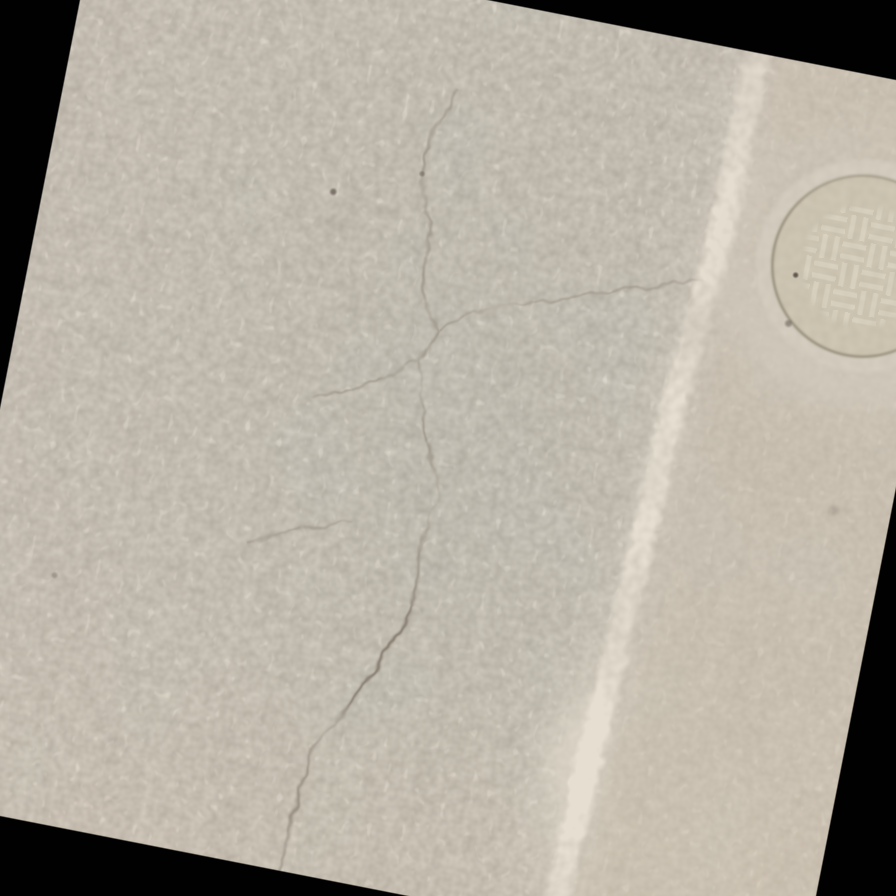
Give the GLSL for this texture, as a Shadertoy shader.

```glsl
// Tilted slab of speckled pavement with cracks, a worn light stripe and a round cover.

const float TILT = 0.1935;            // clockwise slab rotation, radians
const float SLAB_HALF = 0.4992;
const vec3 VOID_COLOR = vec3(0.005);
const vec3 PAVING = vec3(0.765, 0.735, 0.688);
const vec3 WARM_SHIFT = vec3(0.020, 0.013, 0.004);
const vec3 COOL_SHIFT = vec3(-0.028, -0.010, -0.006);
const vec3 STRIPE_COLOR = vec3(0.900, 0.872, 0.820);
const vec3 CRACK_COLOR = vec3(0.50, 0.46, 0.41);
const vec3 SPOT_COLOR = vec3(0.34, 0.30, 0.27);
const float GRAIN = 0.050;
const float STRIPE_FOOT = 0.622;      // stripe x at the lower edge
const float STRIPE_LEAN = 0.238;
const float STRIPE_HALF = 0.0145;
const vec2 COVER_CENTER = vec2(0.963, 0.703);
const float RIM_RADIUS = 0.119;
const float COVER_RADIUS = 0.101;
const float TREAD_RADIUS = 0.068;
const vec3 RIM_COLOR = vec3(0.825, 0.798, 0.745);
const vec3 COVER_COLOR = vec3(0.795, 0.762, 0.690);
const vec3 TREAD_COLOR = vec3(0.855, 0.825, 0.755);
const vec3 GROOVE_COLOR = vec3(0.610, 0.575, 0.505);

// Crack paths, listed from the top down or outward
const vec2 TRUNK[15] = vec2[15](
    vec2(.510, .902), vec2(.475, .831), vec2(.471, .805), vec2(.479, .740), vec2(.471, .674),
    vec2(.486, .632), vec2(.469, .596), vec2(.471, .531), vec2(.490, .453), vec2(.469, .388),
    vec2(.463, .323), vec2(.414, .247), vec2(.380, .203), vec2(.347, .160), vec2(.312, .030));
const vec2 BRANCH[9] = vec2[9](
    vec2(.486, .632), vec2(.530, .654), vec2(.785, .688),
    vec2(.469, .596), vec2(.400, .566), vec2(.350, .556),
    vec2(.392, .417), vec2(.330, .408), vec2(.280, .394));

// Small dark spots: position, radius, strength
const vec4 SPOTS[6] = vec4[6](
    vec4(.372, .786, .0055, .65), vec4(.888, .693, .0045, .90), vec4(.880, .639, .0060, .50),
    vec4(.471, .806, .0045, .45), vec4(.061, .358, .0050, .30), vec4(.930, .430, .0090, .18));

vec2 gradientAt(vec2 cell) {
    vec3 h = fract(cell.xyx * vec3(0.1031, 0.1030, 0.0973));
    h += dot(h, h.yzx + 33.33);
    float angle = 6.28318 * fract((h.x + h.y) * h.z);
    return vec2(cos(angle), sin(angle));
}

float gradientNoise(vec2 p) {
    vec2 i = floor(p), f = p - i;
    vec2 u = f * f * f * (f * (f * 6.0 - 15.0) + 10.0);
    float a = dot(gradientAt(i), f);
    float b = dot(gradientAt(i + vec2(1, 0)), f - vec2(1, 0));
    float c = dot(gradientAt(i + vec2(0, 1)), f - vec2(0, 1));
    float d = dot(gradientAt(i + vec2(1, 1)), f - vec2(1, 1));
    return mix(mix(a, b, u.x), mix(c, d, u.x), u.y);
}

float segmentDistance(vec2 p, vec2 a, vec2 b) {
    vec2 ab = b - a;
    return length(p - a - ab * clamp(dot(p - a, ab) / dot(ab, ab), 0.0, 1.0));
}

float bump(float x, float center, float width) {
    float t = (x - center) / width;
    return exp(-t * t);
}

vec3 pavement(vec2 p, vec2 slab) {
    float side = smoothstep(-0.03, 0.05, p.x - STRIPE_FOOT - STRIPE_LEAN * p.y);
    float cool = exp(-dot((p - vec2(.51, .50)) * vec2(4.0, 2.2), (p - vec2(.51, .50)) * vec2(4.0, 2.2)));
    float patches = gradientNoise(slab * 9.0 + 3.0);
    float fine = gradientNoise(slab * 88.0) + 0.8 * gradientNoise(slab.yx * 155.0 + 9.0)
               + 0.5 * gradientNoise(slab * 34.0 + 21.0);
    float flakes = smoothstep(0.25, 0.60, gradientNoise(slab * vec2(105.0, 80.0) + 47.0));
    vec3 color = PAVING + WARM_SHIFT * (side + 0.5 * smoothstep(0.45, 0.0, p.y));
    color += COOL_SHIFT * (0.6 * cool + 0.7 * max(patches, 0.0)) + 0.012 * patches;
    return color + (GRAIN * fine + 0.055 * flakes) * mix(1.0, 0.55, side);
}

float crackMask(vec2 p) {
    vec2 q = p + 0.006 * vec2(gradientNoise(p * 38.0), gradientNoise(p * 38.0 + 17.0))
               + 0.003 * vec2(gradientNoise(p * 95.0 + 5.0), gradientNoise(p * 95.0 + 31.0));
    float trunk = 1.0, branch = 1.0;
    for (int i = 0; i < 14; i++) trunk = min(trunk, segmentDistance(q, TRUNK[i], TRUNK[i + 1]));
    for (int i = 0; i < 9; i += 3)
        for (int j = i; j < i + 2; j++) branch = min(branch, segmentDistance(q, BRANCH[j], BRANCH[j + 1]));
    float wear = clamp(0.75 + 1.1 * gradientNoise(p * 15.0 + 8.0), 0.15, 1.0);
    float depth = 0.40 + 0.40 * bump(p.y, 0.27, 0.09) + 0.20 * bump(p.y, 0.06, 0.08);
    return wear * max(depth * bump(trunk, 0.0, 0.0023), 0.34 * bump(branch, 0.0, 0.0021));
}

float stripeMask(vec2 p) {
    float x = p.x - STRIPE_FOOT - STRIPE_LEAN * p.y - 0.007 * bump(p.y, 0.74, 0.10);
    float edge = abs(x) + 0.007 * gradientNoise(p * 75.0);
    float core = smoothstep(STRIPE_HALF + 0.006, STRIPE_HALF - 0.007, edge);
    float level = 0.48 + 0.40 * bump(p.y, 0.74, 0.07) + 0.22 * bump(p.y, 0.54, 0.05)
                + 0.25 * bump(p.y, 0.41, 0.05) + 0.36 * bump(p.y, 0.13, 0.09) - 0.22 * bump(p.y, 0.635, 0.03);
    float worn = 1.0 + 0.7 * gradientNoise(p * 95.0 + 13.0);
    float glow = 0.48 * bump(x, -0.022, 0.036) * bump(p.y, 0.155, 0.085) + 0.16 * bump(x, 0.0, 0.038);
    float ends = smoothstep(0.96, 0.92, p.y);
    return clamp((core * level * worn + glow) * ends, 0.0, 1.0);
}

vec3 addCover(vec3 color, vec2 p, mat2 tilt, float px) {
    vec2 local = tilt * (p - COVER_CENTER);
    float r = length(local);
    float halo = bump(r, 0.135, 0.032) * (0.25 + 0.35 * smoothstep(0.02, -0.12, local.y));
    color = mix(color, RIM_COLOR, halo);
    float grain = 0.025 * gradientNoise(local * 95.0);
    color = mix(color, RIM_COLOR + grain, 0.9 * smoothstep(0.003 + px, -0.003 - px, r - RIM_RADIUS));
    // Basket weave: bar direction alternates from cell to cell
    vec2 weave = local / 0.027;
    float across = mod(floor(weave.x) + floor(weave.y), 2.0) < 0.5 ? weave.x : weave.y;
    float bars = smoothstep(0.30, 0.12, abs(fract(across * 2.0) - 0.5));
    float tread = bars * smoothstep(TREAD_RADIUS + 0.006, TREAD_RADIUS - 0.006, r);
    vec3 lid = mix(COVER_COLOR, TREAD_COLOR, 0.75 * tread) + grain;
    color = mix(color, lid, smoothstep(px, -px, r - COVER_RADIUS));
    float shade = 0.55 + 0.25 * smoothstep(0.05, -0.08, local.x + local.y);
    return mix(color, GROOVE_COLOR, shade * bump(r, COVER_RADIUS, 0.0022));
}

void mainImage(out vec4 fragColor, in vec2 fragCoord) {
    vec2 p = fragCoord / iResolution.xy;
    float px = 1.0 / iResolution.y;
    float c = cos(TILT), s = sin(TILT);
    mat2 tilt = mat2(c, s, -s, c);
    vec2 slab = tilt * (p - 0.5);

    vec3 color = pavement(p, slab);
    color = mix(color, CRACK_COLOR, crackMask(p));
    color = mix(color, STRIPE_COLOR, stripeMask(p));
    color = addCover(color, p, tilt, px);
    for (int i = 0; i < 6; i++) {
        float d = length(p - SPOTS[i].xy);
        color = mix(color, SPOT_COLOR, SPOTS[i].w * smoothstep(SPOTS[i].z, SPOTS[i].z * 0.2, d));
    }

    float outside = max(abs(slab.x), abs(slab.y)) - SLAB_HALF;
    fragColor = vec4(mix(color, VOID_COLOR, smoothstep(-px, px, outside)), 1.0);
}
```
